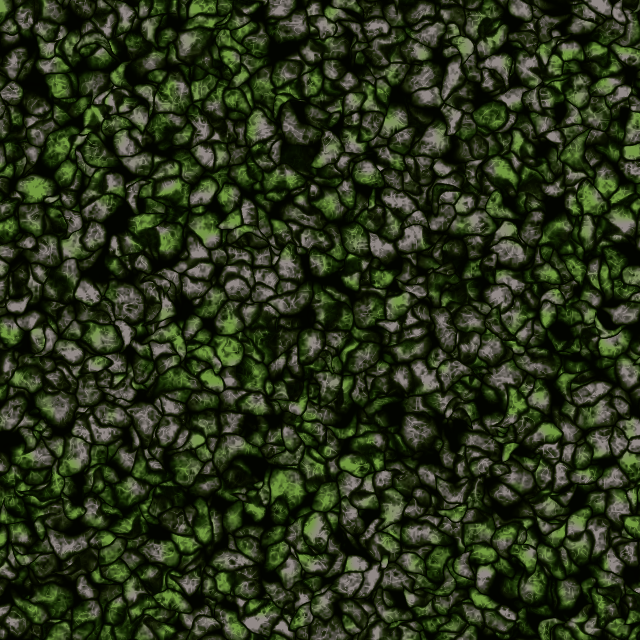
Reproduce this texture procedurally as a WebGL 1 fragment shader.

```glsl
precision highp float;
// Heap of small mossy pebbles, seen from above. Jittered grids scatter bent,
// egg-shaped domes; the highest dome wins at each point, near-ties become dark
// seams, and veined noise turns height into black, moss green and grey stone.
uniform vec2 u_resolution;

const float CELLS = 18.0;         // pebbles across the canvas, per layer
const int LAYERS = 3;
const float JITTER = 0.8;
const vec2 HALF_LENGTH = vec2(0.025, 0.042);
const vec2 ASPECT = vec2(0.46, 0.80);
const float RANK_HEIGHT = 0.9;    // how far pebbles are stacked apart
const float SEAM_WIDTH = 0.5;
const float GAIN = 0.55;
const float GRAIN_CONTRAST = 2.0;
const float VEIN_STRENGTH = 0.65;

const vec3 SHADOW = vec3(0.025, 0.042, 0.0);
const vec3 DEEP_MOSS = vec3(0.09, 0.13, 0.02);
const vec3 MOSS = vec3(0.16, 0.21, 0.08);
const vec3 STONE = vec3(0.27, 0.28, 0.22);
const vec3 PALE_STONE = vec3(0.48, 0.48, 0.42);
const vec3 MOSS_TINT = vec3(0.80, 1.10, 0.50);
const vec3 STONE_TINT = vec3(1.03, 0.98, 1.08);

vec4 hash4(vec2 p) {
  vec4 q = fract(p.xyxy * vec4(0.1031, 0.1030, 0.0973, 0.1099));
  q += dot(q, q.wzxy + 33.33);
  return fract((q.xxyz + q.yzzw) * q.zywx);
}

float hash(vec2 p) {
  vec3 q = fract(p.xyx * 0.1031);
  q += dot(q, q.yzx + 33.33);
  return fract((q.x + q.y) * q.z);
}

float noise(vec2 p) {
  vec2 i = floor(p), f = fract(p);
  f = f * f * (3.0 - 2.0 * f);
  return mix(mix(hash(i), hash(i + vec2(1.0, 0.0)), f.x),
             mix(hash(i + vec2(0.0, 1.0)), hash(i + 1.0), f.x), f.y);
}

float ridge(vec2 p) {
  return pow(1.0 - abs(2.0 * noise(p) - 1.0), 6.0);
}

// Normalised distance from a pebble's centre: 1 on its outline.
float pebbleDistance(vec2 offset, vec4 form, vec4 pose) {
  float angle = 6.2832 * pose.x;
  float c = cos(angle), s = sin(angle);
  vec2 q = vec2(c * offset.x + s * offset.y, c * offset.y - s * offset.x);
  float len = mix(HALF_LENGTH.x, HALF_LENGTH.y, form.x);
  float crescent = smoothstep(0.6, 0.75, pose.y);
  float bend = mix(0.15, 0.95, crescent);
  float aspect = mix(ASPECT.x, ASPECT.y, form.y) * mix(1.0, 0.72, crescent);
  q.y -= bend * (q.x * q.x / len - 0.3 * len);
  float egg = 1.0 + 0.3 * clamp(q.x / len, -1.0, 1.0);
  return length(q / (len * vec2(1.0, aspect * egg)));
}

vec3 ramp(float tone) {
  vec3 color = mix(vec3(0.008, 0.014, 0.0), SHADOW, smoothstep(0.0, 0.04, tone));
  color = mix(color, DEEP_MOSS, clamp((tone - 0.04) / 0.09, 0.0, 1.0));
  color = mix(color, MOSS, clamp((tone - 0.13) / 0.08, 0.0, 1.0));
  color = mix(color, STONE, clamp((tone - 0.21) / 0.07, 0.0, 1.0));
  return mix(color, PALE_STONE, clamp((tone - 0.28) / 0.20, 0.0, 1.35));
}

void main() {
  vec2 uv = gl_FragCoord.xy / u_resolution.y;
  vec2 warp = vec2(noise(uv * 65.0), noise(uv * 65.0 + 41.7)) - 0.5;
  vec2 p = uv + 0.008 * warp;

  // Highest and second highest pebble at this point.
  float top = -1.0, second = -1.0, dist = 1.0;
  vec2 toTop = vec2(0.0);
  vec4 seed = vec4(0.0);
  for (int layer = 0; layer < LAYERS; layer++) {
    vec2 shift = float(layer) * vec2(0.37, 0.61);
    vec2 grid = p * CELLS + shift;
    for (int y = -1; y <= 1; y++) {
      for (int x = -1; x <= 1; x++) {
        vec2 cell = floor(grid) + vec2(float(x), float(y));
        vec2 key = cell + float(layer) * 57.0 + 11.0;
        vec4 form = hash4(key), pose = hash4(key + 203.0);
        vec2 center = cell + 0.5 + JITTER * (form.zw - 0.5);
        vec2 offset = (grid - center) / CELLS;
        float d = pebbleDistance(offset, form, pose);
        float height = RANK_HEIGHT * pose.z + 1.0 - d * d * d * d;
        if (height > top) {
          second = top;
          top = height;
          dist = d;
          toTop = offset;
          seed = pose;
        } else {
          second = max(second, height);
        }
      }
    }
  }

  // Surface detail, shifted per pebble so that it breaks at the seams.
  vec2 s = uv + seed.wx * 7.0;
  float grain = 0.28 * noise(s * 45.0) + 0.24 * noise(s * 95.0 + 3.1)
              + 0.26 * noise(s * 180.0 + 7.7) + 0.22 * noise(s * 310.0 + 1.9);
  vec2 veinPoint = s + 0.012 * vec2(noise(s * 80.0), noise(s * 80.0 + 19.0));
  float veins = max(ridge(veinPoint * 60.0), 0.8 * ridge(veinPoint * 125.0 + 5.0));
  float surface = max(0.70 + GRAIN_CONTRAST * (grain - 0.5) + VEIN_STRENGTH * (veins - 0.1), 0.12);

  // Dome light, dark seams and depth in the heap.
  float dome = max(1.0 - 0.8 * dist * dist, 0.0);
  float seam = smoothstep(0.0, SEAM_WIDTH, top - second);
  float lift = mix(0.12, 1.0, smoothstep(0.1, 1.75, top));
  float slope = 1.0 + 4.0 * toTop.y;
  float tone = GAIN * dome * mix(0.12, 1.0, seam) * lift * slope * surface;
  tone *= mix(0.8, 1.25, seed.w);

  // Moss patches against bare stone.
  float moss = smoothstep(0.42, 0.72, 0.6 * noise(s * 34.0 + 9.0) + 0.4 * noise(uv * 9.0));
  vec3 color = ramp(tone) * mix(STONE_TINT, MOSS_TINT, moss);
  gl_FragColor = vec4(color, 1.0);
}
```
